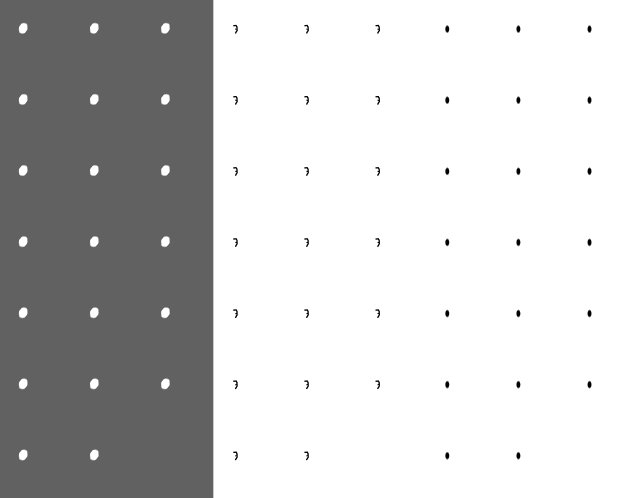
A Shadertoy shader for this pattern:

```glsl
// Three equal panels, one dark and two white, each holding a sparse grid of marks:
// white tilted blobs, black hooks and black upright dots. A square cell repeats
// across and down; each mark is a distance function in hundredths of a cell.

#define COLUMNS 9.0
#define PANEL_COLUMNS 3.0
#define MARKS_PER_PANEL 20.0
#define PANEL_GRAY vec3(0.38)
#define BLOB_CENTER vec2(32.6, 39.8)
#define BLOB_RADII vec2(5.8, 7.7)
#define BLOB_TILT 0.4
#define DOT_CENTER vec2(29.0, 40.9)
#define DOT_RADII vec2(2.7, 4.8)
#define HOOK_HALF_WIDTH 0.95

float ellipseDistance(vec2 p, vec2 radii) {
    return (length(p / radii) - 1.0) * min(radii.x, radii.y);
}

float segmentDistance(vec2 p, vec2 a, vec2 b) {
    vec2 ab = b - a;
    float t = clamp(dot(p - a, ab) / dot(ab, ab), 0.0, 1.0);
    return length(p - a - ab * t);
}

// Tilted oval with a slightly uneven rim
float blobDistance(vec2 p) {
    p -= BLOB_CENTER;
    float c = cos(BLOB_TILT), s = sin(BLOB_TILT);
    vec2 q = vec2(c * p.x + s * p.y, c * p.y - s * p.x);
    return ellipseDistance(q, BLOB_RADII) + 0.25 * sin(p.x * 0.9) * sin(p.y * 0.8);
}

// Top bar, curved back with a small inner nub, and a tail to the left
float hookDistance(vec2 p) {
    vec2 shoulder = vec2(32.0, 35.9);
    vec2 upperBack = vec2(33.2, 38.0);
    vec2 lowerBack = vec2(33.4, 42.8);
    float d = segmentDistance(p, vec2(29.0, 36.1), shoulder);
    d = min(d, segmentDistance(p, shoulder, upperBack));
    d = min(d, segmentDistance(p, upperBack, lowerBack));
    d = min(d, segmentDistance(p, lowerBack, vec2(31.4, 46.2)));
    d = min(d, segmentDistance(p, vec2(31.9, 41.0), vec2(33.3, 41.0)));
    return d - HOOK_HALF_WIDTH;
}

void mainImage(out vec4 fragColor, in vec2 fragCoord) {
    // Square cells counted from the upper left
    vec2 fromTop = vec2(fragCoord.x, iResolution.y - fragCoord.y);
    vec2 grid = fromTop * COLUMNS / iResolution.x;
    vec2 cell = floor(grid);
    vec2 p = fract(grid) * 100.0;
    float pixel = 100.0 * COLUMNS / iResolution.x;

    // Panel and the mark's reading-order index within it
    float panel = floor(cell.x / PANEL_COLUMNS);
    float markIndex = cell.y * PANEL_COLUMNS + mod(cell.x, PANEL_COLUMNS);

    float d = panel < 0.5 ? blobDistance(p)
            : panel < 1.5 ? hookDistance(p)
            : ellipseDistance(p - DOT_CENTER, DOT_RADII);
    float coverage = clamp(0.5 - d / pixel, 0.0, 1.0);
    coverage *= step(markIndex, MARKS_PER_PANEL - 0.5);

    // Dark panel with a smooth right edge
    float edge = (grid.x - PANEL_COLUMNS) * 100.0 / pixel;
    vec3 ground = mix(PANEL_GRAY, vec3(1.0), clamp(edge + 0.5, 0.0, 1.0));
    vec3 ink = vec3(panel < 0.5 ? 1.0 : 0.0);
    fragColor = vec4(mix(ground, ink, coverage), 1.0);
}
```
